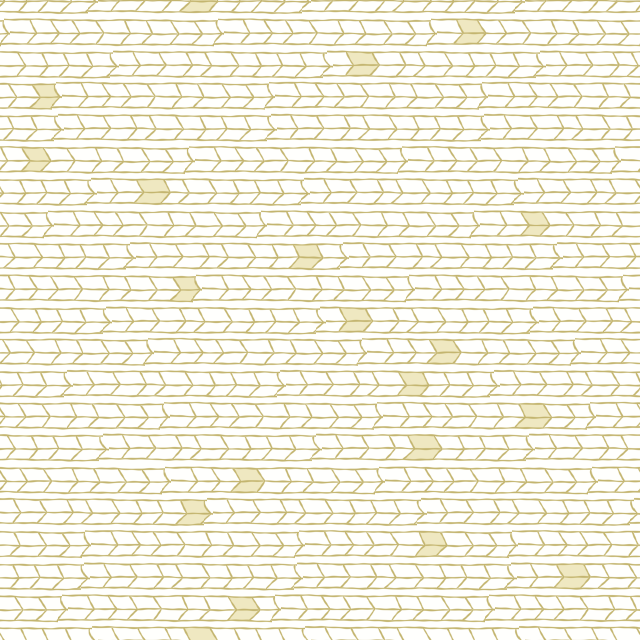
Write a Shadertoy shader that draws this pattern.

```glsl
// Hand-drawn braid bands: each row has three wavy rules crossed by right-pointing
// chevron strokes. Rows slide by a hashed seam, strokes are jittered per cell,
// and one chevron in most rows is tinted. Lines wobble by layered sines.

#define ROWS 20.0          // bands down the canvas
#define STRIPS 3.0         // drawn strips across each band
#define CELLS 9.0          // chevrons in one strip
#define LINE_WIDTH 0.0024
#define WOBBLE 0.0005      // waviness of the rules
#define DRIFT 0.0024       // fall of a strip from seam to seam
#define LEAN_TOP 0.0112    // slant of the upper stroke
#define LEAN_FOOT 0.0152   // slant of the lower stroke
#define TINT_CHANCE 0.78   // share of rows with a tinted chevron
#define PAPER vec3(1.0, 1.0, 0.994)
#define INK vec3(0.765, 0.708, 0.435)
#define TINT vec3(0.938, 0.910, 0.755)

const float TAU = 6.2831853;

float hash(float a, float b) {
    vec3 p = fract(vec3(a, b, a) * vec3(0.1031, 0.1030, 0.0973) + 0.137);
    p += dot(p, p.yzx + 33.33);
    return fract((p.x + p.y) * p.z);
}

// Soft coverage of everything with a distance below zero
float cover(float d, float px) {
    return smoothstep(0.75 * px, -0.75 * px, d);
}

// Height of one rule along a strip; s counts strips from the seam
float ruleHeight(float base, float s, float seed) {
    float wave = sin(TAU * 2.0 * s + seed * 2.1)
               + 0.7 * sin(TAU * 5.0 * s + seed * 4.7)
               + 0.4 * sin(TAU * 13.0 * s + seed * 1.3);
    return base + WOBBLE * wave + DRIFT * (0.5 - fract(s));
}

// Stroke weight varies like a pen
float penWidth(float s, float seed) {
    return 0.5 * LINE_WIDTH * (1.0 + 0.18 * sin(TAU * 6.0 * s + seed)
                                   + 0.12 * sin(TAU * 17.0 * s + seed * 3.0));
}

// Signed distance to chevron stroke k, positive on its right side.
// h runs from 0 at the middle rule to 1 at the top and -1 at the foot.
float strokeSide(float x, float h, float halfHeight, float k, float variant) {
    float id = mod(k, CELLS);
    float seed = id + 17.0 * variant;
    float tip = (k + 0.24 * (hash(seed, 3.0) - 0.5)) / (STRIPS * CELLS);
    float a = abs(h);
    float lean = h > 0.0 ? LEAN_TOP : LEAN_FOOT;
    lean *= 0.8 + 0.4 * hash(seed, h > 0.0 ? 7.0 : 11.0);
    float bow = 0.6 * hash(seed, h > 0.0 ? 19.0 : 23.0) - 0.2;
    if (id < 0.5 && h > 0.0) {      // rounded start of a strip
        lean *= 0.8;
        bow = 1.4;
    }
    float offset = -lean * a * (1.0 + bow * (1.0 - a));
    float slope = lean * (1.0 + bow * (1.0 - 2.0 * a)) / halfHeight;
    return (x - tip - offset) * inversesqrt(1.0 + slope * slope);
}

void mainImage(out vec4 fragColor, in vec2 fragCoord) {
    vec2 p = fragCoord / iResolution.y;
    float px = 1.0 / iResolution.y;

    // Row and strip coordinates
    float rowIndex = floor(p.y * ROWS + 0.5);
    float row = mod(rowIndex, ROWS);
    float variant = mod(row, 2.0);
    float y = p.y - rowIndex / ROWS + 0.0016 * (hash(row, 31.0) - 0.5);
    float seam = hash(row, 41.0) / STRIPS;
    float x = p.x - seam;
    float s = x * STRIPS;

    // Three rules; each breaks where the first stroke meets it
    float seed = 1.0 + 5.0 * variant;
    float top = ruleHeight(0.0188, s + 0.028, seed);
    float middle = ruleHeight(-0.0018, s, seed + 1.0);
    float bottom = ruleHeight(-0.0188, s + 0.045, seed + 2.0);
    float rules = min(abs(y - top) - penWidth(s, seed),
                  min(abs(y - middle) - penWidth(s, seed + 1.0),
                      abs(y - bottom) - penWidth(s, seed + 2.0)));

    // Chevron strokes on both sides of this point
    float halfHeight = y > middle ? top - middle : middle - bottom;
    float h = (y - middle) / halfHeight;
    float hIn = clamp(h, -1.0, 1.0);
    float band = max(y - top, bottom - y);
    float first = floor(s * CELLS);
    float strokes = 1.0;
    for (float i = 0.0; i < 2.0; i++) {
        float side = strokeSide(x, hIn, halfHeight, first + i, variant);
        strokes = min(strokes, abs(side) - penWidth(h * 0.13, first + i));
    }
    strokes = max(strokes, band);

    // One tinted chevron in most rows
    float pick = floor((0.04 + 0.86 * hash(row, 53.0) - seam) * STRIPS * CELLS);
    float tinted = max(band, max(-strokeSide(x, hIn, halfHeight, pick, variant),
                                 strokeSide(x, hIn, halfHeight, pick + 1.0, variant)));
    float hasTint = step(hash(row, 67.0), TINT_CHANCE);

    vec3 color = mix(PAPER, TINT, hasTint * cover(tinted, px));
    color = mix(color, INK, cover(min(rules, strokes), px));
    fragColor = vec4(color, 1.0);
}
```
